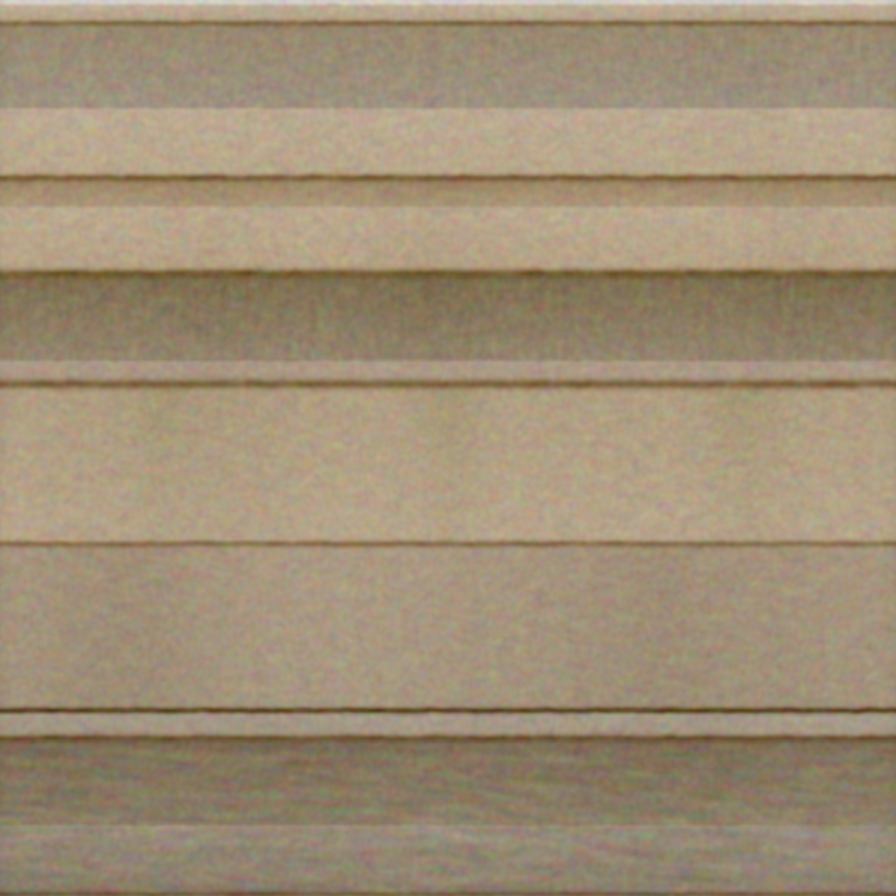
This texture is drawn by a WebGL 1 fragment shader. Its source:

```glsl
precision highp float;
uniform vec2 u_resolution;

vec2 gradientAt(vec2 cell) {
  vec2 h = vec2(dot(cell, vec2(127.1, 311.7)), dot(cell, vec2(269.5, 183.3)));
  return fract(sin(h) * 43758.5) * 2.0 - 1.0;
}

float gradientNoise(vec2 p) {
  vec2 i = floor(p), f = fract(p);
  vec2 s = f * f * f * (f * (f * 6.0 - 15.0) + 10.0);
  float a = dot(gradientAt(i), f);
  float b = dot(gradientAt(i + vec2(1, 0)), f - vec2(1, 0));
  float c = dot(gradientAt(i + vec2(0, 1)), f - vec2(0, 1));
  float d = dot(gradientAt(i + 1.0), f - 1.0);
  return mix(mix(a, b, s.x), mix(c, d, s.x), s.y);
}

// Three independent noise channels for coloured mottling
vec3 chromaNoise(vec2 p) {
  return vec3(gradientNoise(p), gradientNoise(p + 37.3), gradientNoise(p + 81.7));
}

// Paints everything below the top edge with a vertical gradient
void band(inout vec3 color, float depth, float top, float bottom, vec3 upper, vec3 lower) {
  vec3 fill = mix(upper, lower, clamp((depth - top) / (bottom - top), 0.0, 1.0));
  color = mix(color, fill, smoothstep(top - 0.003, top + 0.003, depth));
}

// Soft horizontal groove
void groove(inout vec3 color, float depth, float center, float width, vec3 tint, float strength) {
  float d = (depth - center) / width;
  color = mix(color, tint, strength * exp(-d * d));
}

float within(float depth, float top, float bottom) {
  return smoothstep(top - 0.003, top + 0.003, depth)
       * (1.0 - smoothstep(bottom - 0.003, bottom + 0.003, depth));
}

float bump(float x, float center, float width) {
  float d = (x - center) / width;
  return exp(-d * d);
}

void main() {
  vec2 uv = gl_FragCoord.xy / u_resolution;
  float depth = 1.0 - uv.y;
  float d = depth + 0.0016 * gradientNoise(vec2(uv.x * 55.0, depth * 9.0));

  // Moulding faces, top to bottom
  vec3 color = vec3(0.82, 0.80, 0.77);
  band(color, d, 0.005, 0.024, vec3(0.74, 0.68, 0.59), vec3(0.70, 0.63, 0.53));
  band(color, d, 0.027, 0.121, vec3(0.59, 0.53, 0.43), vec3(0.62, 0.57, 0.50));
  band(color, d, 0.121, 0.197, vec3(0.73, 0.66, 0.57), vec3(0.72, 0.65, 0.54));
  band(color, d, 0.199, 0.231, vec3(0.61, 0.52, 0.39), vec3(0.67, 0.59, 0.48));
  band(color, d, 0.231, 0.304, vec3(0.73, 0.66, 0.56), vec3(0.71, 0.63, 0.52));
  band(color, d, 0.307, 0.403, vec3(0.49, 0.43, 0.31), vec3(0.58, 0.52, 0.43));
  band(color, d, 0.403, 0.428, vec3(0.67, 0.60, 0.53), vec3(0.67, 0.60, 0.51));
  band(color, d, 0.430, 0.606, vec3(0.68, 0.61, 0.50), vec3(0.71, 0.64, 0.54));
  band(color, d, 0.608, 0.792, vec3(0.65, 0.58, 0.49), vec3(0.63, 0.57, 0.48));
  band(color, d, 0.795, 0.823, vec3(0.64, 0.60, 0.54), vec3(0.64, 0.58, 0.50));
  band(color, d, 0.826, 0.922, vec3(0.49, 0.43, 0.34), vec3(0.54, 0.49, 0.40));
  band(color, d, 0.922, 1.0, vec3(0.59, 0.54, 0.47), vec3(0.54, 0.49, 0.41));

  // Broad shading along the length
  float lower = within(depth, 0.608, 0.792);
  float panel = within(depth, 0.43, 0.606);
  color += 0.03 * gradientNoise(vec2(uv.x * 6.0 + 4.3, floor(depth * 5.0) + 0.37));
  color += lower * (0.02 * bump(uv.x, 0.42, 0.12) - 0.035 * bump(uv.x, 0.73, 0.09)
                  - 0.025 * bump(uv.x, 0.12, 0.10));
  float stain = bump(uv.x, 0.5, 0.03) + bump(uv.x, 0.18, 0.03) + bump(uv.x, 0.83, 0.035);
  color -= panel * stain * vec3(0.035, 0.02, 0.04) * (1.0 - 0.7 * smoothstep(0.43, 0.56, depth));

  // Grooves, unevenly worn along their length
  float wear = 0.92 + 0.3 * gradientNoise(vec2(uv.x * 45.0, floor(depth * 24.0) + 0.4));
  vec3 brown = vec3(0.43, 0.32, 0.17);
  groove(color, d, 0.026, 0.0036, brown, 0.72 * wear);
  groove(color, d, 0.1985, 0.0042, brown, 0.88 * wear);
  groove(color, d, 0.3055, 0.0052, vec3(0.40, 0.31, 0.14), 0.92 * wear);
  groove(color, d, 0.4288, 0.0054, vec3(0.45, 0.34, 0.19), 0.9 * wear);
  groove(color, d, 0.607, 0.0040, vec3(0.48, 0.37, 0.23), 0.8 * wear);
  groove(color, d, 0.793, 0.0037, vec3(0.33, 0.24, 0.10), 0.95 * wear);
  groove(color, d, 0.8243, 0.0045, vec3(0.39, 0.28, 0.15), 0.92 * wear);
  groove(color, d, 0.923, 0.0026, vec3(0.62, 0.57, 0.49), 0.55 * wear);
  groove(color, d, 0.998, 0.0034, vec3(0.40, 0.32, 0.20), 0.75 * wear);

  // Coloured grain, faint fibres and short horizontal streaks
  float dark = within(depth, 0.307, 0.403) + 0.6 * within(depth, 0.027, 0.121);
  float base = smoothstep(0.82, 0.84, depth);
  color += 0.06 * chromaNoise(uv * vec2(95.0, 110.0));
  color += 0.055 * chromaNoise(uv * vec2(42.0, 62.0) + 13.0);
  color += 0.03 * gradientNoise(uv * vec2(150.0, 140.0) + 3.0);
  color += dark * 0.035 * gradientNoise(uv * vec2(110.0, 42.0));
  color += base * 0.07 * chromaNoise(vec2(uv.x * 20.0, uv.y * 95.0 + uv.x * 6.0));
  color += base * 0.04 * gradientNoise(uv * vec2(9.0, 75.0) + 5.0);

  // Dim side margins
  float side = min(uv.x, 1.0 - uv.x);
  color *= 1.0 - 0.04 * exp(-side * 170.0);
  gl_FragColor = vec4(clamp(color, 0.0, 1.0), 1.0);
}
```
